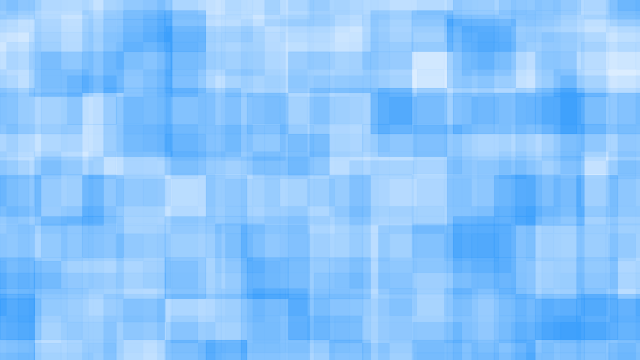
Reproduce this background procedurally as a Shadertoy shader.

```glsl
// Overlapping translucent blue squares with fine darker outlines.

const float LINE_WIDTH = 0.0032;   // outline thickness, in canvas heights

float hash(vec2 cell, float seed) {
    return fract(sin(dot(cell, vec2(127.1, 311.7)) + seed * 74.7) * 43758.5453);
}

// Tone (x) and outline darkness (y) of one square.
vec2 squareStyle(vec2 cell, float strength, float seed) {
    float shade = hash(cell, seed);
    float dark = 1.0 - shade;
    return strength * vec2(2.0 * shade - 1.0, 0.08 + 0.55 * dark * dark);
}

// Tone added by one grid of squares, smoothed over a pixel at the borders.
float squareLayer(vec2 p, float size, vec2 offset, float strength, float seed, float pixel) {
    vec2 grid = (p - offset) / size - 0.5;
    vec2 cell = floor(grid);
    vec2 toBorder = (fract(grid) - 0.5) * size;
    vec2 blend = clamp(toBorder / pixel + 0.5, 0.0, 1.0);

    vec2 lower = mix(squareStyle(cell, strength, seed),
                     squareStyle(cell + vec2(1.0, 0.0), strength, seed), blend.x);
    vec2 upper = mix(squareStyle(cell + vec2(0.0, 1.0), strength, seed),
                     squareStyle(cell + vec2(1.0, 1.0), strength, seed), blend.x);
    vec2 style = mix(lower, upper, blend.y);

    float border = min(abs(toBorder.x), abs(toBorder.y));
    float outline = clamp((0.5 * (LINE_WIDTH + pixel) - border) / pixel, 0.0, 1.0);
    return style.x - style.y * outline;
}

// Ramp from saturated blue to pale blue.
vec3 blueRamp(float tone) {
    return mix(vec3(0.33, 0.67, 0.99), vec3(0.74, 0.87, 1.0), (tone - 0.33) / 0.41);
}

void mainImage(out vec4 fragColor, in vec2 fragCoord) {
    float pixel = 1.0 / iResolution.y;
    vec2 p = fragCoord * pixel;

    // Two dominant grids, then fainter ones that break up their squares
    float tone = 0.553;
    tone += squareLayer(p, 0.1908, vec2(0.097, 0.183), 0.115, 1.0, pixel);
    tone += squareLayer(p, 0.1144, vec2(0.0, 0.0556), 0.12, 2.0, pixel);
    tone += squareLayer(p, 0.1780, vec2(0.081, 0.020), 0.055, 3.0, pixel);
    tone += squareLayer(p, 0.1370, vec2(0.050, 0.105), 0.055, 4.0, pixel);
    tone += squareLayer(p, 0.0760, vec2(0.018, 0.047), 0.050, 5.0, pixel);

    fragColor = vec4(clamp(blueRamp(clamp(tone, 0.24, 0.86)), 0.0, 1.0), 1.0);
}
```
